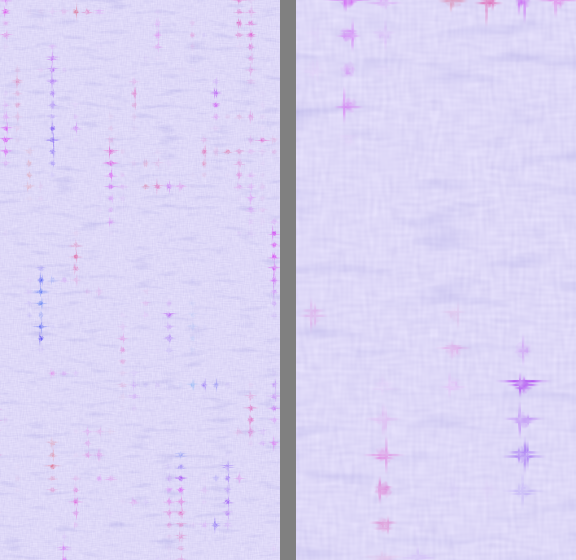
Left, the full canvas; right, a detail of the centre.
A Shadertoy shader for this pattern:

```glsl
// Pale lavender cloth with a 24 by 48 lattice of sparse dyed stitches.
// Stretched gradient noise picks broken runs along columns and rows; each
// stitch is a ragged dot crossed by fine hairs, over a woven ground.

vec2 hash2(vec2 p) {
    vec3 q = fract(p.xyx * vec3(.1031, .1030, .0973));
    q += dot(q, q.yzx + 33.33);
    return fract((q.xx + q.yz) * q.zy);
}

float corner(vec2 cell, vec2 offset) {
    return dot(hash2(cell) * 2. - 1., offset);
}

float gradientNoise(vec2 p) {
    vec2 i = floor(p), f = p - i, e = vec2(1, 0);
    vec2 u = f * f * f * (f * (f * 6. - 15.) + 10.);
    return mix(mix(corner(i, f), corner(i + e, f - e), u.x),
               mix(corner(i + e.yx, f - e.yx), corner(i + 1., f - 1.), u.x), u.y);
}

// Strength of the dye at a lattice node, zero for most of them
float stitchStrength(vec2 node) {
    float column = smoothstep(.16, .38, gradientNoise(vec2(node.x * 3. + 40.5, node.y * .13 + 7.)));
    float row = smoothstep(.23, .46, gradientNoise(vec2(node.x * .19 + 60., node.y * 3. + 90.5)));
    return max(column, row * .75) * mix(.4, 1., hash2(node + 211.).x);
}

// Hue drifts from red through violet, with an azure pool low in the middle
vec3 dyeColor(vec2 node) {
    vec2 pool = (node - vec2(16, 11)) / vec2(4, 9);
    float hue = .86 + .5 * gradientNoise(node * vec2(.37, .07) + 31.) - .28 * exp(-dot(pool, pool));
    hue = clamp(hue, .57, 1.02);
    vec3 pure = clamp(abs(fract(hue + vec3(0, 2, 1) / 3.) * 6. - 3.) - 1., 0., 1.);
    return mix(vec3(.27, .27, .32), vec3(.88, .84, .95), pure);
}

// Thin tapering thread along x
float hair(vec2 d, float reach, float pixel) {
    float halfWidth = .035;
    float line = clamp((halfWidth + .5 * pixel - abs(d.y)) / pixel, 0., 1.);
    return line * min(1., 2. * halfWidth / pixel) * smoothstep(reach, reach * .2, abs(d.x));
}

float stitch(vec2 d, vec2 node, float strength, float pixel) {
    // Ragged dot
    float ragged = length(d) + .13 * gradientNoise(d * 8. + node * 17.);
    float cover = .8 * smoothstep(.25 + .5 * pixel, .07, ragged) * mix(.5, 1., strength);

    // Loose hairs both ways
    for (int k = 0; k < 3; k++) {
        vec2 shift = (hash2(node + float(k) * 37. + 5.) - .5) * .26;
        vec2 reach = hash2(node + float(k) * 53. + 9.);
        reach = (.22 + .78 * reach * reach) * mix(.6, 1., strength);
        float across = hair(d - vec2(0, shift.y), reach.x, pixel);
        float along = hair(d.yx - vec2(0, shift.x), reach.y, pixel);
        cover = max(cover, .8 * max(across, along));
    }
    // Dye takes unevenly on the threads
    return cover * strength * (.9 + .8 * gradientNoise(d * 6. + node * 11.));
}

void mainImage(out vec4 fragColor, in vec2 fragCoord) {
    float pixel = 24. / iResolution.x;
    vec2 p = fragCoord * pixel;

    // Woven ground with faint smears along the weft
    float weave = gradientNoise(p * vec2(1.8, 9.)) + gradientNoise(p * vec2(9., 1.8) + 70.);
    float smear = max(0., gradientNoise(p * vec2(.45, 2.2) + 130.) - .08);
    vec3 color = vec3(.872, .850, .972) + vec3(.035, .038, .018) * weave;
    color -= vec3(.13, .13, .05) * smear;

    // Nodes sit mid-column, on whole rows
    vec2 nearest = floor(p + vec2(0, .5));
    for (int y = -1; y <= 1; y++)
    for (int x = -1; x <= 1; x++) {
        vec2 node = nearest + vec2(x, y);
        float strength = stitchStrength(node);
        if (strength > .02) {
            float cover = stitch(p - node - vec2(.5, 0), node, strength, pixel);
            color = mix(color, dyeColor(node), clamp(cover, 0., 1.));
        }
    }
    fragColor = vec4(clamp(color, 0., 1.), 1);
}
```
